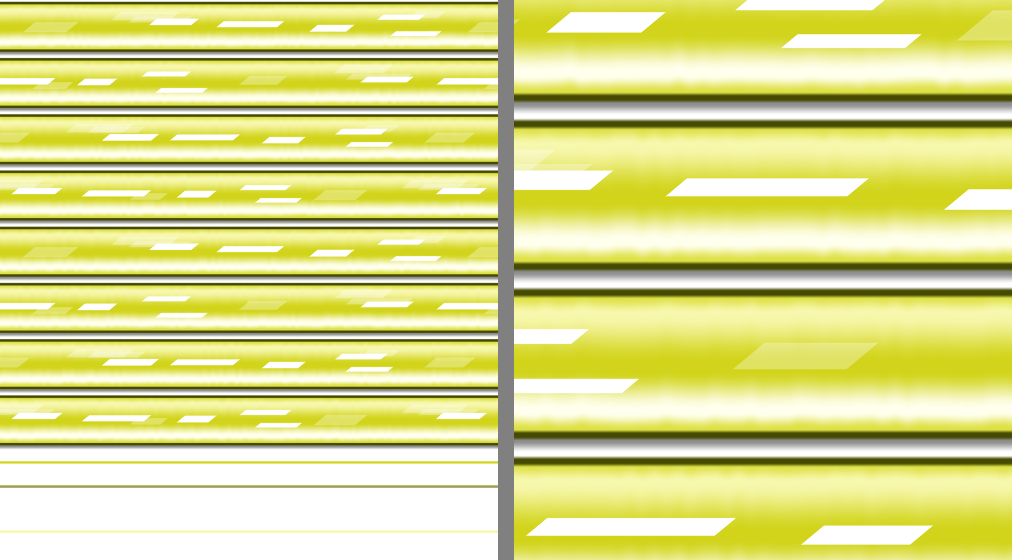
Left: the whole. Right: its middle third, enlarged.
Write a Shadertoy shader that draws this pattern.

```glsl
// Eight glossy yellow tubes with slanted glints, above three thin rules on white.

const float PITCHES = 9.96;      // tube pitches in the canvas height
const float TUBES = 8.0;
const float TUBE_END = 0.845;    // lower edge of a tube, in pitches
const float SLANT = 1.2;
const int PATCHES = 4;           // the first glints are translucent
const int GLINTS = 9;

const vec3 WHITE = vec3(1.0);
const vec3 CREAM = vec3(1.0, 1.0, 0.93);
const vec3 PALE  = vec3(0.97, 0.97, 0.68);
const vec3 RIM   = vec3(0.87, 0.88, 0.27);
const vec3 DEEP  = vec3(0.82, 0.83, 0.10);
const vec3 OLIVE = vec3(0.62, 0.65, 0.19);
const vec3 DARK  = vec3(0.27, 0.29, 0.0);
const vec3 GREY  = vec3(0.56);

// Glint motif along a tube: centre x, centre y, width, height
const vec4 MOTIF[GLINTS] = vec4[GLINTS](
    vec4(0.46, 0.40, 0.92, 0.17), vec4(2.18, 0.20, 1.14, 0.15),
    vec4(2.43, 0.28, 1.10, 0.10), vec4(7.18, 0.23, 0.70, 0.12),
    vec4(2.66, 0.36, 0.95, 0.11), vec4(4.08, 0.39, 1.25, 0.11),
    vec4(5.49, 0.42, 0.75, 0.12), vec4(6.77, 0.28, 0.92, 0.095),
    vec4(6.98, 0.53, 0.88, 0.085));

// Start and repeat length of the motif, cycling every four tubes
const vec2 ROW_LAYOUT[4] = vec2[4](
    vec2(0.40, 7.91), vec2(4.28, 8.03), vec2(-0.40, 7.92), vec2(5.55, 7.55));

float hash(vec2 p) {
    return fract(sin(dot(p, vec2(12.9898, 78.233))) * 43758.5453);
}

float noise(float x, float seed) {
    float cell = floor(x);
    return mix(hash(vec2(cell, seed)), hash(vec2(cell + 1.0, seed)),
               smoothstep(0.0, 1.0, x - cell));
}

float inside(float dist, float aa) {
    return 1.0 - smoothstep(-0.5 * aa, 0.5 * aa, dist);
}

float softLine(float offset, float core, float fade) {
    return 1.0 - smoothstep(core, fade, abs(offset));
}

float parallelogram(vec2 p, vec2 size, float aa) {
    p.x += SLANT * p.y;
    vec2 d = abs(p) - 0.5 * vec2(size.x - SLANT * size.y, size.y);
    return inside(d.x, aa) * inside(d.y, aa);
}

// Vertical shading of the tube surface
vec3 tubeShade(float t) {
    vec3 color = mix(RIM, PALE, smoothstep(0.02, 0.12, t));
    color = mix(color, DEEP, smoothstep(0.12, 0.42, t));
    color = mix(color, CREAM, smoothstep(0.46, 0.69, t));
    return mix(color, RIM, smoothstep(0.71, 0.81, t));
}

// Slanted highlights, slightly varied from tube to tube
vec3 addGlints(vec3 color, vec2 p, float row, float aa) {
    float kind = mod(row, 4.0);
    float odd = mod(row, 2.0);
    vec2 layout_ = ROW_LAYOUT[int(kind)];
    for (int i = 0; i < GLINTS; i++) {
        vec4 glint = MOTIF[i];
        vec2 seed = vec2(float(i) + 1.0, kind + 3.0);
        vec2 jitter = vec2(hash(seed), hash(seed + 17.0)) - 0.5;
        vec2 centre = glint.xy + jitter * vec2(0.12, 0.06);
        if (i == PATCHES - 1) centre += odd * vec2(-2.5, 0.22);

        vec2 d = p - centre;
        d.x = mod(d.x - layout_.x + 0.5 * layout_.y, layout_.y) - 0.5 * layout_.y;
        vec2 size = glint.zw * (1.0 + 0.15 * jitter.yx);
        float opacity = i < PATCHES ? 0.32 : 1.0;
        color = mix(color, WHITE, opacity * parallelogram(d, size, aa));
    }
    return color;
}

vec3 drawTube(vec2 p, float row, float aa) {
    // Cast shadow below the tube
    float shadow = step(TUBE_END, p.y) * (1.0 - smoothstep(0.88, 0.95, p.y));
    vec3 color = mix(WHITE, GREY, shadow);

    // Shaded body with faint vertical streaks
    float streak = (noise(p.x * 14.0, row) - 0.5) * 0.015;
    vec3 body = addGlints(tubeShade(p.y + streak), p, row, aa);
    color = mix(color, body, inside(-p.y, aa) * inside(p.y - TUBE_END, aa));

    // Dark outlines
    float outline = max(softLine(p.y, 0.009, 0.037),
                        softLine(p.y - TUBE_END, 0.009, 0.035));
    return mix(color, DARK, outline);
}

void mainImage(out vec4 fragColor, in vec2 fragCoord) {
    float aa = 1.5 * PITCHES / iResolution.y;
    vec2 p = vec2(fragCoord.x, iResolution.y - fragCoord.y) * PITCHES / iResolution.y;
    p.y -= 0.055;

    float row = clamp(floor(p.y + 0.05), 0.0, TUBES - 1.0);
    vec3 color = drawTube(vec2(p.x, p.y - row), row, aa);

    // Thin rules on the empty lower margin
    color = mix(color, DEEP, softLine(p.y - 8.17, 0.009, 0.03));
    color = mix(color, OLIVE, softLine(p.y - 8.595, 0.009, 0.026));
    color = mix(color, GREY, 0.7 * softLine(p.y - 8.615, 0.004, 0.018));
    color = mix(color, PALE, softLine(p.y - 9.40, 0.012, 0.03));

    fragColor = vec4(color, 1.0);
}
```
